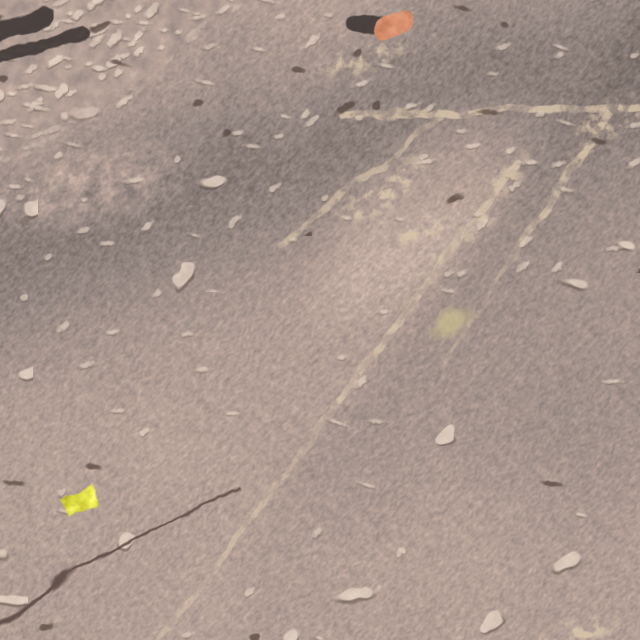
Give the GLSL for this texture, as a WebGL 2 fragment shader.

```glsl
#version 300 es
precision highp float;
// Worn asphalt in warm light, with pale cracks, scattered chips, leaf litter and a twig.
uniform vec2 u_resolution;
out vec4 fragColor;

vec2 hash2(vec2 p) {
  vec3 q = fract(p.xyx * vec3(0.1031, 0.1030, 0.0973));
  q += dot(q, q.yzx + 33.33);
  return fract((q.xx + q.yz) * q.zy);
}

float gradientNoise(vec2 p) {
  vec2 i = floor(p), f = fract(p);
  vec2 u = f * f * f * (f * (f * 6.0 - 15.0) + 10.0);
  vec2 o = vec2(0.0, 1.0);
  float a = dot(hash2(i) * 2.0 - 1.0, f);
  float b = dot(hash2(i + o.yx) * 2.0 - 1.0, f - o.yx);
  float c = dot(hash2(i + o.xy) * 2.0 - 1.0, f - o.xy);
  float d = dot(hash2(i + o.yy) * 2.0 - 1.0, f - o.yy);
  return mix(mix(a, b, u.x), mix(c, d, u.x), u.y);
}

float fbm(vec2 p) {
  float sum = 0.0, amp = 1.0;
  for (int i = 0; i < 4; i++) {
    sum += amp * gradientNoise(p);
    p = mat2(1.6, 1.2, -1.2, 1.6) * p + 7.3;
    amp *= 0.5;
  }
  return sum;
}

vec2 rotate(vec2 p, float angle) {
  float c = cos(angle), s = sin(angle);
  return vec2(c * p.x + s * p.y, c * p.y - s * p.x);
}

float segment(vec2 p, vec2 a, vec2 b) {
  vec2 d = b - a;
  return length(p - a - d * clamp(dot(p - a, d) / dot(d, d), 0.0, 1.0));
}

float stroke(vec2 p, vec2 a, vec2 b, float width) {
  return 1.0 - smoothstep(width - 0.002, width + 0.002, segment(p, a, b));
}

// Soft tilted ellipse: 1 at the centre, 0 outside
float blob(vec2 p, vec2 centre, vec2 radius, float angle) {
  return 1.0 - smoothstep(0.3, 1.0, length(rotate(p - centre, angle) / radius));
}

// Scattered flat chips: x = lit top, y = dark edge below
vec2 chips(vec2 p, float cells, float density, float seed) {
  vec2 q = p * cells, base = floor(q), mask = vec2(0.0);
  float soft = cells * 0.0022;
  for (int j = -1; j <= 1; j++)
    for (int i = -1; i <= 1; i++) {
      vec2 id = base + vec2(i, j);
      vec2 place = hash2(id + seed), look = hash2(id + seed + 51.7);
      if (look.x > density) continue;
      vec2 d = rotate(q - id - place, 0.3 + (look.y - 0.5) * 1.3);
      vec2 size = vec2(0.16 + 0.26 * place.y, 0.07 + 0.10 * look.y);
      float rough = 1.0 + 0.9 * gradientNoise(q * 4.0 + seed);
      float top = (length(d / size) - rough) * size.y;
      float under = (length((d + vec2(0.03, 0.07)) / size) - rough) * size.y;
      mask = max(mask, 1.0 - smoothstep(-soft, soft, vec2(top, under)));
    }
  return vec2(mask.x, mask.y * (1.0 - mask.x));
}

void main() {
  vec2 p = gl_FragCoord.xy / u_resolution;
  float cloud = fbm(p * 5.0), mottle = fbm(p * 38.0 + 9.0);
  vec2 w = p + 0.012 * vec2(fbm(p * 14.0), fbm(p * 14.0 + 40.0));

  // Broad tone: a dark diagonal band and a darker right-hand slab
  float band = (p.y - 0.35 * p.x - 0.59 + 0.05 * cloud) / 0.16;
  float rightOfCrack = smoothstep(-0.03, 0.08, p.x - 0.25 - 0.75 * p.y);
  float tone = 0.70 - 0.15 * exp(-band * band) + 0.035 * cloud;
  tone -= 0.07 * rightOfCrack * smoothstep(0.05, 0.5, p.y);
  tone += 0.09 * blob(p, vec2(0.65, 0.67), vec2(0.30, 0.13), 0.85);
  tone += 0.12 * blob(w, vec2(0.15, 0.71), vec2(0.19, 0.08), 0.25) * (0.8 + 1.2 * mottle);

  // Streaked grain
  vec2 g = rotate(p, 0.8);
  tone += 0.10 * gradientNoise(g * vec2(75.0, 130.0)) + 0.09 * gradientNoise(g * vec2(150.0, 230.0) + 5.0);
  tone += 0.035 * mottle;

  // Sandy verge in the upper left corner
  float verge = smoothstep(0.72, 0.79, p.y - 0.6 * p.x + 0.05 * cloud);
  tone = mix(tone, 0.70 + 0.16 * mottle, verge * 0.8);
  vec3 color = tone * mix(vec3(1.0, 0.905, 0.865), vec3(1.0, 0.885, 0.83), smoothstep(0.58, 0.74, tone));

  // Pale cracks, broken up by noise and wider in the distance
  float broken = smoothstep(-0.25, 0.2, fbm(p * 32.0 + 3.0));
  float crack = stroke(w, vec2(0.25, 0.0), vec2(0.53, 0.375), 0.0045) * 0.75;
  crack = max(crack, stroke(w, vec2(0.53, 0.375), vec2(0.81, 0.75), 0.006));
  crack = max(crack, stroke(w, vec2(0.80, 0.60), vec2(0.96, 0.83), 0.006));
  crack = max(crack, stroke(w, vec2(0.69, 0.42), vec2(0.80, 0.60), 0.003) * 0.5);
  crack = max(crack, stroke(w, vec2(0.44, 0.62), vec2(0.69, 0.82), 0.005) * 0.8);
  crack = max(crack, stroke(w, vec2(0.54, 0.82), vec2(1.02, 0.835), 0.006));
  crack *= 0.3 + 0.7 * broken;

  // Crumbled patches beside the cracks
  float crumble = blob(w, vec2(0.77, 0.69), vec2(0.12, 0.03), 0.95);
  crumble = max(crumble, blob(w, vec2(0.60, 0.70), vec2(0.13, 0.035), 0.6));
  crumble = max(crumble, blob(w, vec2(0.66, 0.64), vec2(0.07, 0.025), 0.3));
  crumble = max(crumble, blob(w, vec2(0.95, 0.81), vec2(0.09, 0.04), 0.6));
  crumble = max(crumble, blob(w, vec2(0.57, 0.91), vec2(0.11, 0.03), 0.35));
  crumble = max(crumble, blob(w, vec2(0.90, 0.01), vec2(0.09, 0.03), 0.3));
  crumble *= smoothstep(-0.1, 0.35, fbm(p * 42.0));
  color = mix(color, vec3(0.86, 0.78, 0.67), max(crack * 0.8, crumble * 0.85));
  color = mix(color, vec3(0.80, 0.75, 0.56), 0.7 * blob(w, vec2(0.705, 0.495), vec2(0.05, 0.028), 0.6));

  // Chips: large and sparse nearby, small far away, dense on the verge
  float far = smoothstep(0.45, 0.75, p.y);
  float edge = 1.0 - smoothstep(0.02, 0.07, p.x);
  vec2 near = chips(p, 13.0, 0.06 + 0.25 * edge, 3.0) * (1.0 - verge);
  vec2 small = chips(p, 32.0, 0.04 + 0.12 * far, 17.0);
  vec2 litter = max(chips(p, 24.0, 0.6, 29.0), chips(p, 38.0, 0.55, 43.0)) * verge;
  vec2 chip = max(max(near * 0.85, small * 0.7), litter * 0.8);
  color = mix(color, vec3(0.36, 0.31, 0.27), chip.y * 0.6);
  color = mix(color, vec3(0.88, 0.81, 0.75) + 0.08 * mottle, chip.x);
  color = mix(color, vec3(0.34, 0.28, 0.25), chips(p, 24.0, 0.025 + 0.03 * far, 71.0).x * 0.75);

  // Twig
  float twig = max(stroke(w, vec2(-0.01, 0.02), vec2(0.10, 0.095), 0.003), stroke(w, vec2(0.10, 0.095), vec2(0.235, 0.173), 0.0022));
  twig = max(twig, stroke(w, vec2(0.235, 0.173), vec2(0.37, 0.232), 0.0018));
  twig = max(twig, blob(w, vec2(0.10, 0.093), vec2(0.035, 0.011), 0.6));
  color = mix(color, vec3(0.34, 0.27, 0.25), twig * 0.85);

  // Corner shadows, a dry leaf with its shadow, and a yellow scrap
  float shadow = max(stroke(w, vec2(-0.02, 0.905), vec2(0.13, 0.948), 0.010), stroke(w, vec2(-0.02, 0.945), vec2(0.07, 0.975), 0.015));
  shadow = max(shadow, stroke(w, vec2(0.55, 0.965), vec2(0.60, 0.962), 0.014));
  color = mix(color, vec3(0.25, 0.22, 0.21), shadow * 0.9);
  float leaf = stroke(w, vec2(0.605, 0.958), vec2(0.63, 0.965), 0.020);
  color = mix(color, vec3(0.84, 0.56, 0.43) + 0.15 * mottle, leaf);
  vec2 s = abs(rotate(w - vec2(0.125, 0.215), 0.45)) - vec2(0.027, 0.015);
  float scrap = 1.0 - smoothstep(-0.002, 0.002, max(s.x, s.y));
  color = mix(color, vec3(0.86, 0.85, 0.27) + 0.3 * mottle, scrap);

  fragColor = vec4(clamp(color, 0.0, 1.0), 1.0);
}
```
